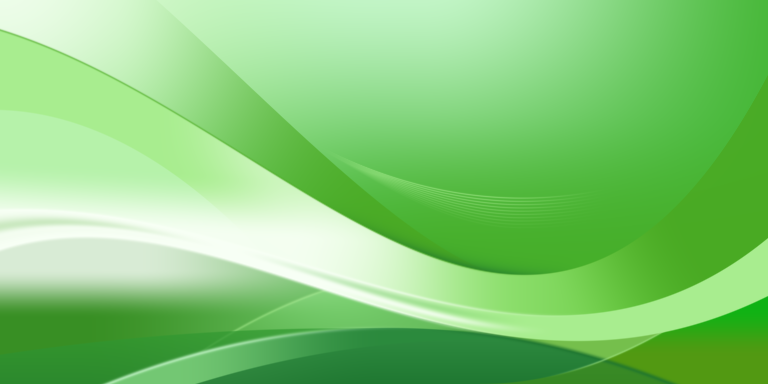
This background is drawn by a WebGL 1 fragment shader. Its source:

```glsl
precision highp float;
uniform vec2 u_resolution;

#define LEAF vec3(0.26, 0.71, 0.20)
#define MINT vec3(0.78, 0.97, 0.80)
#define LIME vec3(0.66, 0.93, 0.56)
#define MOSS vec3(0.29, 0.66, 0.13)
#define PINE vec3(0.11, 0.45, 0.18)
#define OLIVE vec3(0.32, 0.60, 0.07)
#define WHITE vec3(0.97, 1.0, 0.96)
#define FAN_LINES 10
#define FAN_GAP 0.0085
#define HAIRLINE 0.0022

// Smooth height through five evenly spaced stations on x = 0..2
float curve(float x, float a, float b, float c, float d, float e) {
  float t = 2.0 * x;
  float d1 = b - a;
  float d2 = c - 2.0 * b + a;
  float d3 = d - 3.0 * c + 3.0 * b - a;
  float d4 = e - 4.0 * d + 6.0 * c - 4.0 * b + a;
  return a + t * (d1 + (t - 1.0) / 2.0 * (d2 + (t - 2.0) / 3.0 * (d3 + (t - 3.0) / 4.0 * d4)));
}

float hill(float x, float top, float center, float bend) {
  return top - bend * (x - center) * (x - center);
}

// Antialiased coverage where d is positive
float cover(float d) {
  float px = 1.0 / u_resolution.y;
  return smoothstep(-px, px, d);
}

float stroke(float d, float width) {
  return exp(-d * d / (width * width));
}

float fade(float from, float to, float x) {
  return 1.0 - smoothstep(from, to, x);
}

vec3 sky(vec2 p) {
  float light = smoothstep(0.3, 1.1, p.y) * fade(1.1, 2.15, p.x);
  vec3 color = mix(LEAF, MINT, light);
  color = mix(color, LIME, 0.5 * fade(0.3, 1.0, p.x));
  vec2 corner = p - vec2(0.0, 1.05);
  return mix(color, WHITE, 0.85 * exp(-5.0 * dot(corner, corner)));
}

// Thin lines that spread out from the shaded fold
float fan(vec2 p) {
  float top = hill(p.x, 0.484, 1.36, -0.48);
  float spread = FAN_GAP * smoothstep(0.75, 1.35, p.x);
  float sum = 0.0;
  for (int i = 0; i < FAN_LINES; i++) {
    float n = float(i);
    sum += stroke(p.y - top + n * spread, HAIRLINE) * (1.0 - n / float(FAN_LINES));
  }
  return min(sum, 1.0) * smoothstep(0.83, 1.0, p.x) * fade(1.25, 1.6, p.x);
}

// Floor beneath the ribbons: haze, arc, hills and the right-hand leaf
vec3 ground(vec2 p) {
  vec3 color = mix(vec3(0.22, 0.56, 0.14), vec3(0.40, 0.74, 0.36), smoothstep(0.2, 0.9, p.x));
  float arc = p.y - hill(p.x, 0.301, 1.183, 0.5);
  color += 0.09 * cover(-arc) * smoothstep(0.05, 0.3, p.y) * fade(0.9, 1.2, p.x);
  color = mix(color, LIME, 0.45 * stroke(arc, 0.004) * fade(0.8, 0.95, p.x));
  float haze = smoothstep(0.17, 0.30, p.y) * fade(0.35, 1.05, p.x);
  color = mix(color, vec3(0.88, 0.94, 0.87), 0.95 * haze);

  float low = hill(p.x, 0.145, 0.9, 0.085) - p.y;
  color = mix(color, mix(PINE, LEAF, 0.3 + 2.0 * p.y), 0.75 * cover(low));

  float leaf = hill(p.x, 0.0, 1.25, -0.6) - p.y;
  vec3 right = mix(OLIVE, vec3(0.06, 0.70, 0.08), smoothstep(0.07, 0.2, p.y));
  vec3 veil = mix(vec3(0.46, 0.75, 0.30), right, cover(leaf));
  color = mix(color, veil, smoothstep(1.1, 1.45, p.x));

  float crest = hill(p.x, 0.146, 1.015, 0.27) - p.y;
  float inner = hill(p.x, 0.115, 1.25, 0.21) - p.y;
  vec3 slope = mix(vec3(0.45, 0.78, 0.45), vec3(0.17, 0.54, 0.24), smoothstep(0.45, 1.0, p.x));
  slope = mix(slope, PINE + 0.8 * p.y * vec3(0.7, 0.9, 0.7), 0.8 * cover(inner));
  slope = mix(slope, OLIVE, 0.45 * cover(leaf) * step(1.25, p.x));
  color = mix(color, slope, cover(crest));
  color = mix(color, MINT, 0.7 * stroke(crest, 0.005) * fade(0.5, 1.15, p.x));
  color = mix(color, PINE, 0.7 * stroke(crest, 0.006) * smoothstep(1.1, 1.3, p.x));
  return mix(color, LIME, 0.5 * stroke(leaf, 0.003) * smoothstep(1.4, 1.6, p.x));
}

void main() {
  vec2 p = gl_FragCoord.xy / u_resolution * vec2(2.0, 1.0);
  float sweep = curve(p.x, 0.922, 0.680, 0.385, 0.302, 0.805);
  float upper = curve(p.x, 0.453, 0.393, 0.250, 0.180, 0.380);
  float lower = curve(p.x, 0.350, 0.348, 0.198, 0.112, 0.229);

  // Upper field with its shaded fold and fan of lines
  vec3 color = sky(p);
  float s = max(1.30 - p.x, 0.0);
  float fold = sweep + 0.32 * s * s / (s + 0.07);
  color = mix(color, MOSS, 0.5 * fade(0.0, 0.4, abs(p.y - 0.32)) * smoothstep(0.7, 1.2, p.x));
  color = mix(color, MOSS, 0.8 * cover(fold - p.y) * smoothstep(0.3, 1.0, p.x));
  color = mix(color, LIME, 0.5 * fan(p) * cover(p.y - fold));
  float crease = exp(-max(p.y - sweep, 0.0) / 0.014) * smoothstep(0.8, 1.2, p.x);
  color = mix(color, PINE, 0.8 * crease * fade(1.25, 1.52, p.x));

  // Wide pale body under the sweep
  vec3 body = mix(LIME, vec3(0.40, 0.79, 0.24), smoothstep(0.85, 1.9, p.x));
  float petal = hill(p.x, 0.714, -0.02, 0.75) - p.y;
  body = mix(body, MINT, 0.45 * cover(petal) * fade(0.5, 0.9, p.x));
  float glow = fade(0.42, 0.58, p.y + 0.06 * p.x) * fade(0.75, 1.35, p.x);
  body = mix(body, WHITE, 0.95 * glow);
  body = mix(body, WHITE, 0.45 * fade(0.0, 0.22, sweep - p.y) * smoothstep(0.4, 0.75, p.x) * fade(0.8, 1.2, p.x));
  color = mix(color, body, cover(sweep - p.y) * fade(1.4, 1.85, p.x + 0.6 * (p.y - 0.3)));
  color = mix(color, MOSS, 0.55 * stroke(p.y - sweep, 0.003) * fade(1.1, 1.5, p.x));

  // Ribbon between the upper and lower edges
  float across = (upper - p.y) / max(upper - lower, 0.01);
  vec3 ribbon = mix(WHITE, LIME, smoothstep(0.8, 1.35, p.x));
  ribbon = mix(ribbon, vec3(0.73, 0.88, 0.68), 0.8 * fade(0.1, 0.6, p.x) * stroke(across - 0.45, 0.22));
  ribbon = mix(ribbon, LEAF, 0.3 * stroke(across - 0.3, 0.2) * smoothstep(0.6, 1.0, p.x) * fade(1.1, 1.4, p.x));
  ribbon = mix(ribbon, WHITE, 0.8 * stroke(across - 0.65, 0.15) * fade(1.1, 1.45, p.x));
  color = mix(color, ribbon, cover(upper - p.y));
  color = mix(color, WHITE, 0.5 * stroke(p.y - upper, 0.004) * fade(1.0, 1.6, p.x));

  color = mix(color, ground(p), cover(lower - p.y));
  color = mix(color, WHITE, 0.7 * stroke(p.y - lower, 0.005) * fade(0.9, 1.4, p.x));
  gl_FragColor = vec4(color, 1.0);
}
```
